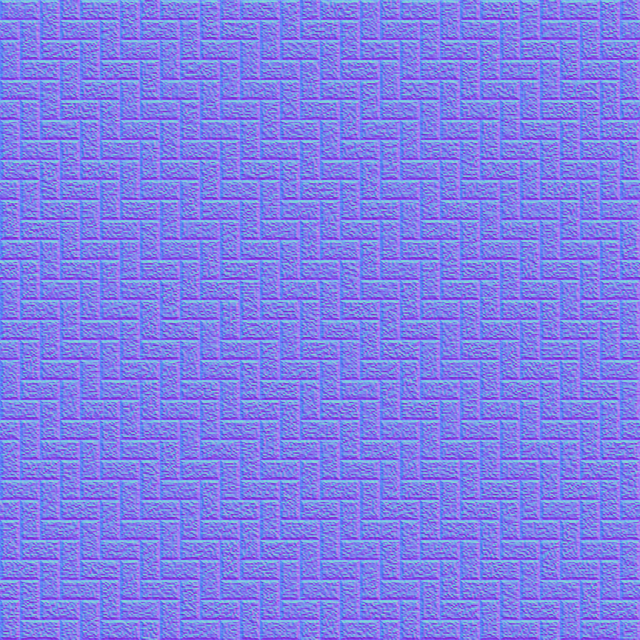
This texture map is drawn by a three.js fragment shader. Its source:

```glsl
// Tangent-space normal map of rough herringbone paving with bevelled joints.
varying vec2 vUv;

const float CELLS = 32.0;                 // brick widths per tile, a multiple of 4
const float JOINT = 0.012;                // half width of the joint floor, in cells
const vec2 BEVEL = vec2(0.15, 0.115);     // bevel width at side and level edges
const float BRICK_HEIGHT = 0.084;
const vec2 FINE_GRAIN = vec2(10.0, 13.0); // noise lattice per cell
const vec2 COARSE_GRAIN = vec2(5.0, 7.0);
const float FINE_HEIGHT = 0.077;
const float COARSE_HEIGHT = 0.022;
const float JOINT_GRAIN = 0.35;           // grain left inside the joints
const vec2 ROUGHNESS = vec2(0.88, 1.15);  // range of grain from brick to brick
const vec2 SLOPE_GAIN = vec2(0.55, 1.0);
const float FACE_SHORTENING = 0.86;       // unresolved roughness shortens the z axis
const float SLOPE_STEP = 0.018;           // finite difference step, in cells
const float SAMPLE_SPREAD = 0.016;        // smoothing radius, in cells

float hash(vec2 p) {
  vec3 q = fract(vec3(p.xyx) * 0.1031);
  q += dot(q, q.yzx + 33.33);
  return fract((q.x + q.y) * q.z);
}

// Value noise centred on zero that wraps after a whole number of lattice steps.
float wrapNoise(vec2 p, vec2 period) {
  vec2 i = floor(p);
  vec2 f = fract(p);
  f = f * f * (3.0 - 2.0 * f);
  vec2 a = mod(i, period);
  vec2 b = mod(i + 1.0, period);
  float low = mix(hash(a), hash(vec2(b.x, a.y)), f.x);
  float high = mix(hash(vec2(a.x, b.y)), hash(b), f.x);
  return mix(low, high, f.y) - 0.5;
}

// Bevel ramp from joint (0) to brick face (1) in x, per-brick random value in y.
vec2 herringbone(vec2 p) {
  vec2 cell = floor(p);
  float part = mod(cell.x - cell.y + 1.0, 4.0);
  bool lying = part > 1.5;
  vec2 size = lying ? vec2(2.0, 1.0) : vec2(1.0, 2.0);
  vec2 origin = cell;
  if (part > 2.5) origin.x -= 1.0;        // right half of a lying brick
  if (part < 0.5) origin.y -= 1.0;        // upper half of a standing brick
  vec2 local = p - origin;
  vec2 ramp = clamp((min(local, size - local) - JOINT) / BEVEL, 0.0, 1.0);
  return vec2(min(ramp.x, ramp.y), hash(mod(origin, CELLS) + 71.0));
}

float surfaceHeight(vec2 p) {
  vec2 brick = herringbone(p);
  float fine = wrapNoise(p * FINE_GRAIN, CELLS * FINE_GRAIN);
  float coarse = wrapNoise(p * COARSE_GRAIN, CELLS * COARSE_GRAIN);
  float rough = mix(ROUGHNESS.x, ROUGHNESS.y, brick.y);
  float grain = FINE_HEIGHT * fine + COARSE_HEIGHT * coarse;
  return BRICK_HEIGHT * brick.x + grain * mix(JOINT_GRAIN, rough, brick.x);
}

vec3 surfaceNormal(vec2 p) {
  vec2 e = vec2(SLOPE_STEP, 0.0);
  vec2 slope = vec2(surfaceHeight(p + e.xy) - surfaceHeight(p - e.xy),
                    surfaceHeight(p + e.yx) - surfaceHeight(p - e.yx));
  vec3 normal = normalize(vec3(-slope * SLOPE_GAIN / (2.0 * SLOPE_STEP), 1.0));
  normal.z *= mix(1.0, FACE_SHORTENING, herringbone(p).x);
  return normal;
}

void main() {
  vec2 p = vUv * CELLS;

  // Average four nearby normals to smooth grain and edges.
  vec3 normal = vec3(0.0);
  for (int y = 0; y < 2; y++) {
    for (int x = 0; x < 2; x++) {
      vec2 corner = vec2(float(x), float(y)) * 2.0 - 1.0;
      normal += 0.25 * surfaceNormal(p + corner * SAMPLE_SPREAD);
    }
  }

  gl_FragColor = vec4(normal * 0.5 + 0.5, 1.0);
}
```
